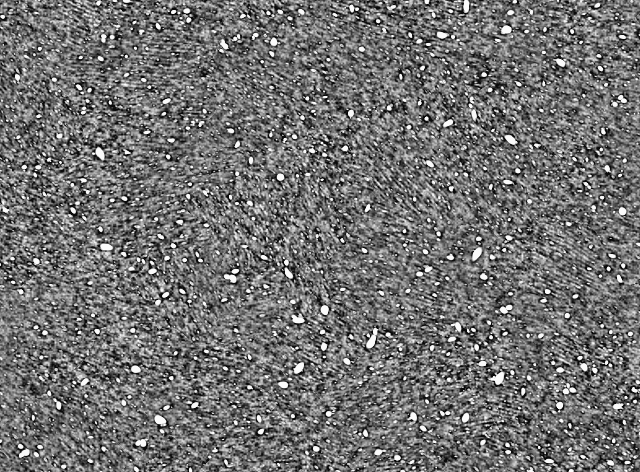
Give the GLSL for this texture, as a WebGL 2 fragment shader.

```glsl
#version 300 es
precision highp float;
// Grey micrograph of a fine, streaky matrix sprinkled with bright particles.
// Voronoi domains set the streak direction of stretched value noise; jittered
// grids scatter ellipses of three sizes, each with a dark rim around it.
uniform vec2 u_resolution;
out vec4 fragColor;

// Integer hash: two random values in 0..1 per lattice cell
vec2 hash2(vec2 cell, uint seed) {
    uvec2 v = uvec2(ivec2(cell) + 4096) * 1664525u + seed * 747796u + 1013904u;
    v.x += v.y * 1664525u;
    v.y += v.x * 1664525u;
    v ^= v >> 16u;
    v.x += v.y * 1664525u;
    v.y += v.x * 1664525u;
    v ^= v >> 16u;
    return vec2(v & 65535u) / 65535.0;
}

float valueNoise(vec2 p, uint seed) {
    vec2 i = floor(p), f = fract(p);
    f = f * f * (3.0 - 2.0 * f);
    float low = mix(hash2(i, seed).x, hash2(i + vec2(1, 0), seed).x, f.x);
    float high = mix(hash2(i + vec2(0, 1), seed).x, hash2(i + 1.0, seed).x, f.x);
    return mix(low, high, f.y);
}

mat2 rotation(float angle) {
    float c = cos(angle), s = sin(angle);
    return mat2(c, -s, s, c);
}

// Random pair belonging to the nearest domain centre
vec2 domain(vec2 p) {
    vec2 id = floor(p), nearest = id;
    float best = 9.0;
    for (int k = 0; k < 9; k++) {
        vec2 cell = id + vec2(k % 3 - 1, k / 3 - 1);
        float d = distance(p, cell + hash2(cell, 1u));
        if (d < best) { best = d; nearest = cell; }
    }
    return hash2(nearest, 2u);
}

// Distance to the closest scattered ellipse, in canvas heights
float particles(vec2 p, float count, float share, vec2 radii, float stretch,
                float angle, float spread, uint seed) {
    vec2 id = floor(p * count);
    float nearest = 1.0;
    for (int k = 0; k < 9; k++) {
        vec2 cell = id + vec2(k % 3 - 1, k / 3 - 1);
        vec2 pick = hash2(cell, seed + 1u), shape = hash2(cell, seed + 2u);
        if (pick.x > share) continue;
        vec2 offset = p - (cell + hash2(cell, seed)) / count;
        offset = rotation(angle + spread * (pick.y - 0.5)) * offset;
        float radius = mix(radii.x, radii.y, shape.x * shape.x);
        offset.x /= 1.0 + stretch * shape.y;
        nearest = min(nearest, length(offset) - radius);
    }
    return nearest;
}

void main() {
    vec2 p = gl_FragCoord.xy / u_resolution.y;
    float pixel = 1.0 / u_resolution.y;

    // Local streak direction, mostly falling to the right
    vec2 wobble = vec2(valueNoise(p * 14.0, 3u), valueNoise(p * 14.0, 4u)) - 0.5;
    vec2 zone = domain(p * 4.5 + 0.6 * wobble);
    float angle = -0.42 + 1.3 * (zone.x - 0.5) * abs(zone.x - 0.5) * 2.0;
    vec2 along = rotation(angle) * p;

    // Matrix: stretched grains, fine speckle and soft patches
    float streak = valueNoise(along * vec2(115.0, 235.0), 5u) - 0.5;
    float speckle = valueNoise(p * 290.0, 6u) - 0.5;
    float patches = valueNoise(p * 22.0, 7u) - 0.5;
    float contrast = 0.85 + 0.5 * valueNoise(p * 9.0, 8u);
    float tone = 0.455 + contrast * (0.56 * streak + 0.42 * speckle) + 0.06 * patches;

    // Thin lamellae inside some domains
    float lamella = sin(along.y * 760.0 + 5.0 * valueNoise(along * 20.0, 9u));
    float banded = smoothstep(0.55, 0.8, valueNoise(p * 12.0, 10u)) * step(0.4, zone.y);
    tone += 0.11 * banded * lamella;

    // Dark seams, broken up along their length
    float seam = abs(valueNoise(along * vec2(7.0, 16.0), 11u) - 0.5);
    tone -= 0.17 * smoothstep(0.025, 0.0, seam) * valueNoise(p * 30.0, 12u);

    // Bright particles: fine ones follow the streaks, coarse ones are irregular
    float density = 0.15 + 0.22 * valueNoise(p * 5.0, 13u);
    vec2 bent = p + 0.005 * (vec2(valueNoise(p * 75.0, 14u), valueNoise(p * 75.0, 15u)) - 0.5);
    float fine = particles(p, 92.0, density, vec2(0.0014, 0.0031), 1.3, angle, 0.7, 20u);
    float medium = particles(bent, 38.0, 0.17, vec2(0.0034, 0.0054), 0.7, -0.4, 2.0, 30u);
    float coarse = particles(bent, 14.0, 0.2, vec2(0.0052, 0.0082), 1.1, -0.4, 3.0, 40u);
    float large = min(medium, coarse);

    tone -= 0.2 * smoothstep(0.0045, 0.0, fine);
    tone -= 0.32 * smoothstep(0.006, 0.0, large);
    float glow = 0.86 + 0.5 * speckle;
    tone = mix(tone, glow, smoothstep(0.6 * pixel, -0.6 * pixel, fine));
    tone = mix(tone, 0.98, smoothstep(0.6 * pixel, -0.6 * pixel, large));

    fragColor = vec4(vec3(clamp(tone, 0.04, 1.0)), 1.0);
}
```
